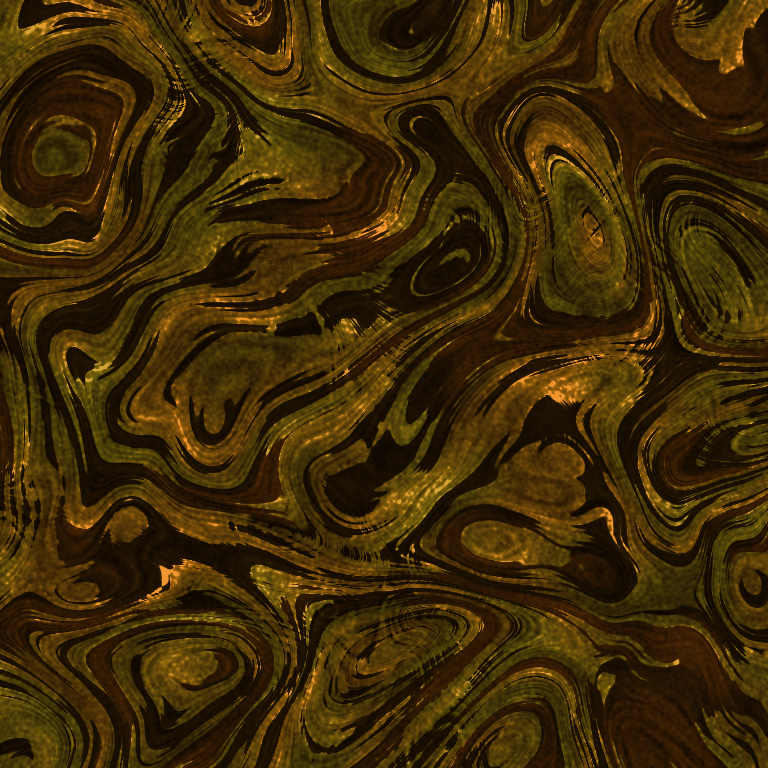
Write a WebGL 2 fragment shader that draws this texture.

```glsl
#version 300 es
precision highp float;
// Molten gold and dark lacquer folded into swirling, splintered bands.
// A warped height field gives the contours; 3D gradient noise sampled over
// (position, height) stretches along them to form bands, streaks and glints.

uniform vec2 u_resolution;
out vec4 fragColor;

const float SWIRL_FREQ = 4.0;     // eyes across the canvas
const float WARP = 0.45;          // bending of the contours
const float BAND_FREQ = 17.0;     // bands per unit of height
const float BAND_BREAK = 6.0;     // how soon bands end along a contour
const float STREAK_FREQ = 85.0;   // fine lines per unit of height
const float STREAK_BREAK = 13.0;
const float GRAIN_FREQ = 190.0;
const float GOLD_BIAS = 0.07;     // raises the share of gold
const float SPLINTER = 0.32;      // streak bite into band edges
const float RIM_WIDTH = 0.035;
const float RIM_GAIN = 0.17;
const vec3 BROWN = vec3(0.235, 0.120, 0.012);
const vec3 OLIVE_TINT = vec3(0.92, 1.05, 1.0);
const vec3 AMBER_TINT = vec3(1.08, 0.95, 0.9);

// Tone ramp: colours and the brightness rank at which each is reached
const int TONES = 7;
const vec3 TONE[TONES] = vec3[TONES](
    vec3(0.055, 0.03, 0.004), vec3(0.12, 0.07, 0.01), vec3(0.21, 0.14, 0.02),
    vec3(0.31, 0.23, 0.03), vec3(0.44, 0.32, 0.04), vec3(0.59, 0.42, 0.06),
    vec3(0.88, 0.62, 0.21));
const float RANK[TONES] = float[TONES](0.0, 0.25, 0.475, 0.675, 0.84, 0.94, 1.0);

// Random gradient at a lattice point
vec3 gradientAt(vec3 cell) {
    uvec3 v = uvec3(ivec3(cell) + 4096) * 1664525u + 1013904223u;
    v.x += v.y * v.z; v.y += v.z * v.x; v.z += v.x * v.y;
    v ^= v >> 16u;
    v.x += v.y * v.z; v.y += v.z * v.x; v.z += v.x * v.y;
    return vec3(v >> 16u) / 32767.5 - 1.0;
}

float corner(vec3 cell, vec3 f, vec3 o) {
    return dot(gradientAt(cell + o), f - o);
}

// Gradient noise, roughly -0.7 to 0.7
float noise(vec3 x) {
    vec3 c = floor(x), f = x - c;
    vec3 u = f * f * f * (f * (f * 6.0 - 15.0) + 10.0);
    vec2 e = vec2(0.0, 1.0);
    vec4 n = mix(
        vec4(corner(c, f, e.xxx), corner(c, f, e.xyx), corner(c, f, e.xxy), corner(c, f, e.xyy)),
        vec4(corner(c, f, e.yxx), corner(c, f, e.yyx), corner(c, f, e.yxy), corner(c, f, e.yyy)),
        u.x);
    vec2 m = mix(n.xz, n.yw, u.y);
    return mix(m.x, m.y, u.z);
}

// Smooth hills whose contours are the swirls
float swirlHeight(vec2 p, float seed) {
    vec2 q = p * SWIRL_FREQ;
    q += WARP * 2.0 * vec2(noise(vec3(q * 0.8, seed + 3.3)), noise(vec3(q * 0.8, seed + 8.6)));
    return 1.15 * noise(vec3(q, seed + 0.5)) + 0.22 * noise(vec3(q * 2.3, seed + 5.4));
}

// Fine lines along the contours, faded where too dense to resolve
float streaks(vec2 p, float h) {
    float x = h * STREAK_FREQ;
    return noise(vec3(p * STREAK_BREAK, x)) * (1.0 - smoothstep(0.5, 1.4, fwidth(x)));
}

vec3 toneRamp(float rank) {
    vec3 col = TONE[0];
    for (int i = 1; i < TONES; i++)
        col = mix(col, TONE[i], clamp((rank - RANK[i - 1]) / (RANK[i] - RANK[i - 1]), 0.0, 1.0));
    return col;
}

void main() {
    vec2 p = gl_FragCoord.xy / min(u_resolution.x, u_resolution.y);

    // Main swirl, and a second one that crosses it in places
    float h = swirlHeight(p, 0.0);
    float crossing = swirlHeight(p + 3.7, 20.0);
    float crossMask = smoothstep(0.0, 0.25, noise(vec3(p * 4.5, 31.5)));
    float streak = streaks(p, h);
    float crossStreak = streaks(p + 5.0, crossing) * crossMask;
    float grain = noise(vec3(p * GRAIN_FREQ, 2.5));
    float rough = noise(vec3(p * 45.0, 7.5));

    // Broad brown veins push the gold aside
    float brown = smoothstep(0.06, 0.22, noise(vec3(p * 3.0, h * 6.0 + 40.5)));

    // Signed band field: gold above zero, lacquer below
    float band = noise(vec3(p * BAND_BREAK, h * BAND_FREQ))
               + 0.45 * noise(vec3(p * BAND_BREAK * 1.6, h * BAND_FREQ * 2.4 + 9.0))
               + SPLINTER * (streak + crossStreak) + 0.08 * rough
               + GOLD_BIAS - 0.22 * brown;
    float edge = max(fwidth(band) * 0.6, 0.015);
    float gold = smoothstep(-edge, edge, band);

    // Brightness rank of each material
    float glow = noise(vec3(p * 7.0, h * 8.0 + 60.5));
    float rim = exp(-abs(band - RIM_WIDTH) / RIM_WIDTH) * smoothstep(-0.3, 0.4, grain + glow);
    float goldRank = 0.67 + 0.42 * glow + 0.34 * streak + 0.25 * crossStreak
                   + 0.24 * grain + 0.1 * rough + RIM_GAIN * rim;
    float darkRank = 0.17 + 0.3 * streak + 0.2 * crossStreak + 0.15 * grain + 0.12 * glow;

    // Colour
    float hue = smoothstep(-0.3, 0.35, noise(vec3(p * 5.0, h * 5.0 + 80.5)) + 0.4 * glow);
    vec3 goldCol = toneRamp(goldRank) * mix(OLIVE_TINT, AMBER_TINT, hue);
    vec3 brownCol = BROWN * (0.85 + 0.7 * streak + 0.4 * grain + 0.5 * glow);
    vec3 darkCol = mix(toneRamp(darkRank), brownCol, 0.85 * brown);
    fragColor = vec4(clamp(mix(darkCol, goldCol, gold), 0.0, 1.0), 1.0);
}
```
